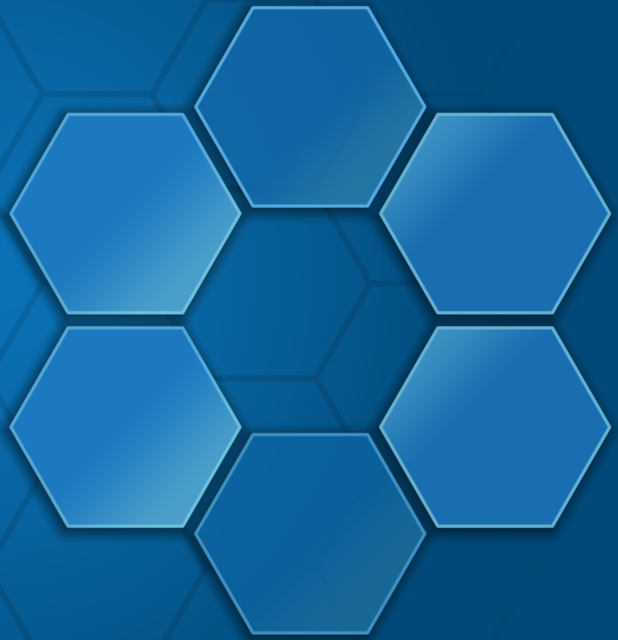
Give the GLSL for this background, as a Shadertoy shader.

```glsl
// Six glassy hexagonal tiles in a ring over a deep blue honeycomb backdrop.
// Tiles are rounded hexagon distance fields placed by angle; the backdrop is
// a radial gradient crossed by the cell borders of a repeating hex lattice.

// Signed distance to a flat-topped hexagon of the given apothem
float hexagon(vec2 p, float apothem) {
    const vec3 k = vec3(-0.8660254, 0.5, 0.5773503);
    p = abs(p);
    p -= 2.0 * min(dot(k.xy, p), 0.0) * k.xy;
    p -= vec2(clamp(p.x, -k.z * apothem, k.z * apothem), apothem);
    return length(p) * sign(p.y);
}

// Distance to the nearest border of a flat-topped honeycomb
float honeycomb(vec2 p, float apothem) {
    vec2 period = 2.0 * apothem * vec2(1.7320508, 1.0);
    vec2 a = mod(p + 0.5 * period, period) - 0.5 * period;
    vec2 b = mod(p, period) - 0.5 * period;
    vec2 cell = abs(dot(a, a) < dot(b, b) ? a : b);
    return apothem - max(cell.y, dot(cell, vec2(0.8660254, 0.5)));
}

vec3 backdrop(vec2 p, float pixel) {
    // Light falls off from the left edge
    float d = length((p - vec2(0.0, 0.57)) * vec2(1.0, 0.9));
    vec3 color = mix(vec3(0.04, 0.45, 0.72), vec3(0.03, 0.38, 0.61), clamp(d / 0.4, 0.0, 1.0));
    color = mix(color, vec3(0.0, 0.285, 0.47), smoothstep(0.3, 0.85, d));

    // Faint darker grid, vanishing toward the right
    float edge = honeycomb(p - vec2(0.408, 0.557), 0.148);
    float line = 1.0 - smoothstep(0.005 - pixel, 0.005 + pixel, edge);
    return color * (1.0 - 0.11 * line * (1.0 - smoothstep(0.5, 0.95, p.x)));
}

void mainImage(out vec4 fragColor, in vec2 fragCoord) {
    float pixel = 1.0 / iResolution.y;
    vec2 p = fragCoord * pixel;
    vec2 ringCenter = vec2(0.5 * iResolution.x * pixel + 0.002, 0.4995);
    vec3 back = backdrop(p, pixel);
    vec3 color = back;

    // Soft shadows, laid down before any tile
    for (int i = 0; i < 6; i++) {
        float angle = radians(30.0 + 60.0 * float(i));
        vec2 q = p - ringCenter - 0.3335 * vec2(cos(angle), sin(angle));
        float d = hexagon(q + vec2(0.004, 0.005), 0.1535) - 0.004;
        color *= 1.0 - 0.5 * (1.0 - smoothstep(-0.012, 0.024, d));
    }

    // Tiles: counted counterclockwise from the upper right
    for (int i = 0; i < 6; i++) {
        float angle = radians(30.0 + 60.0 * float(i));
        vec2 q = p - ringCenter - 0.3335 * vec2(cos(angle), sin(angle));
        float d = hexagon(q, 0.1535) - 0.004;
        float diagonal = q.x - q.y;

        // Right-hand tiles shine at the upper left
        vec3 base = vec3(0.10, 0.43, 0.69);
        vec3 sheen = vec3(0.23, 0.56, 0.76);
        vec3 rim = vec3(0.40, 0.70, 0.83);
        float shine = smoothstep(0.05, 0.24, -diagonal);
        float clarity = 0.0;

        if (i == 2 || i == 3) {         // left: bright lower right
            base = vec3(0.11, 0.47, 0.75);
            sheen = vec3(0.29, 0.62, 0.79);
            shine = smoothstep(-0.03, 0.22, diagonal);
            rim = mix(vec3(0.33, 0.66, 0.84), vec3(0.44, 0.76, 0.86), shine);
        } else if (i == 1) {            // top: translucent
            base = vec3(0.08, 0.41, 0.67);
            sheen = vec3(0.18, 0.50, 0.68);
            rim = vec3(0.33, 0.67, 0.88);
            shine = smoothstep(0.02, 0.20, diagonal);
            clarity = 0.25;
        } else if (i == 4) {            // bottom: dim and translucent
            base = vec3(0.05, 0.39, 0.63);
            sheen = vec3(0.12, 0.43, 0.62);
            rim = vec3(0.25, 0.57, 0.76);
            shine = smoothstep(0.0, 0.18, diagonal);
            clarity = 0.2;
        }

        vec3 glass = mix(mix(base, sheen, shine), back, clarity);
        glass = mix(glass, rim, smoothstep(-pixel, pixel, d + 0.005));
        color = mix(color, glass, 1.0 - smoothstep(-pixel, pixel, d));
    }

    fragColor = vec4(color, 1.0);
}
```
